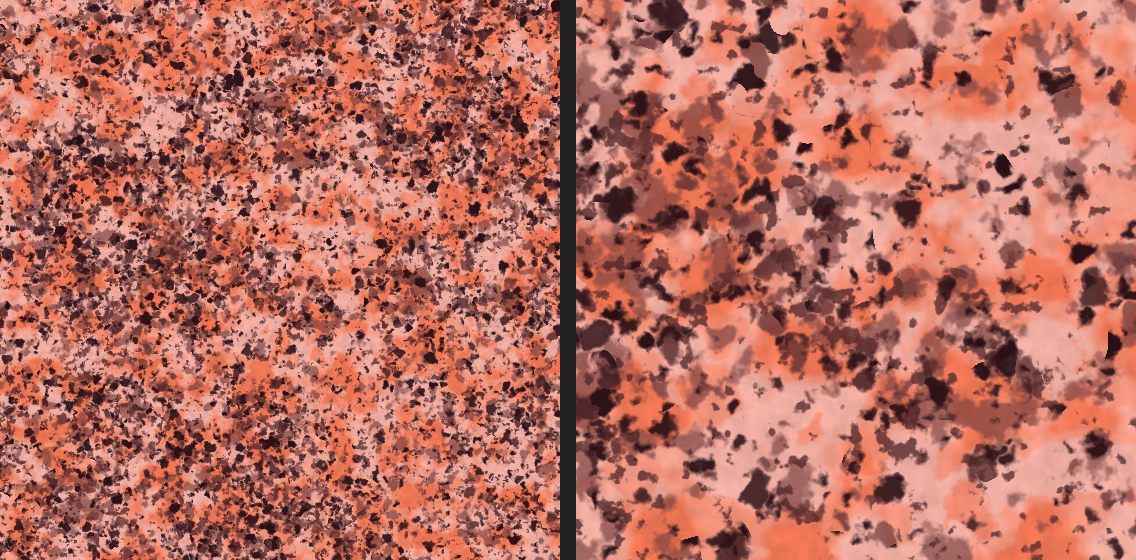
Left: the whole. Right: its middle third, enlarged.
Reproduce this texture procedurally as a three.js fragment shader.

```glsl
varying vec2 vUv;

const vec3 ORANGE = vec3(0.93, 0.46, 0.33);
const vec3 SALMON = vec3(0.945, 0.575, 0.485);
const vec3 PINK = vec3(0.935, 0.675, 0.63);
const vec3 PLUM = vec3(0.44, 0.23, 0.23);
const vec3 INK = vec3(0.16, 0.06, 0.085);

// Sine-free hashes
float hash1(vec2 p) {
  vec3 q = fract(p.xyx * 0.1031);
  q += dot(q, q.yzx + 33.33);
  return fract((q.x + q.y) * q.z);
}

vec3 hash3(vec2 p) {
  vec3 q = fract(p.xyx * vec3(0.1031, 0.1030, 0.0973));
  q += dot(q, q.yxz + 33.33);
  return fract((q.xxy + q.yzz) * q.zyx);
}

// Smooth value noise and its layered sum
float noise(vec2 p) {
  vec2 cell = floor(p);
  vec2 f = fract(p);
  f = f * f * (3.0 - 2.0 * f);
  float low = mix(hash1(cell), hash1(cell + vec2(1.0, 0.0)), f.x);
  float high = mix(hash1(cell + vec2(0.0, 1.0)), hash1(cell + 1.0), f.x);
  return mix(low, high, f.y);
}

float fbm(vec2 p) {
  float sum = 0.0;
  float weight = 0.533;
  for (int i = 0; i < 4; i++) {
    sum += weight * noise(p);
    p = mat2(1.6, 1.2, -1.2, 1.6) * p + 19.7;
    weight *= 0.5;
  }
  return sum;
}

// Shifts a point so that outlines become ragged
vec2 roughen(vec2 p, float frequency, float amount) {
  vec2 shift = vec2(fbm(p * frequency + 7.0), fbm(p * frequency + 53.0));
  return p + (shift - 0.5) * amount;
}

// Scattered blobs: x is coverage, y is a random tone per blob
vec2 grains(vec2 p, float density, float blur, float seed) {
  vec2 cell = floor(p);
  vec2 best = vec2(0.0);
  for (int j = -1; j <= 1; j++) {
    for (int i = -1; i <= 1; i++) {
      vec2 id = cell + vec2(float(i), float(j));
      vec3 rnd = hash3(id + seed);
      float radius = mix(0.2, 0.58, rnd.z * rnd.z);
      float dist = length(p - id - rnd.xy);
      float cover = 1.0 - smoothstep(radius - blur, radius + blur, dist);
      cover *= step(hash1(id + seed + 71.0), density);
      if (cover > best.x) best = vec2(cover, hash1(id + seed + 137.0));
    }
  }
  return best;
}

// Pink and orange feldspar ground
vec3 feldspar(vec2 p) {
  float hue = smoothstep(0.28, 0.72, fbm(p * 26.0 + 5.0));
  vec2 patches = grains(roughen(p, 60.0, 0.03) * 30.0, 0.75, 0.14, 11.0);
  hue = mix(hue, patches.y, patches.x * 0.65);
  vec3 color = mix(ORANGE, SALMON, smoothstep(0.1, 0.5, hue));
  color = mix(color, PINK, smoothstep(0.45, 0.85, hue));
  return color * (0.92 + 0.16 * fbm(p * 130.0));
}

// Lays one set of dark grains over a colour
vec3 addMica(vec3 color, vec2 p, float scale, float density, float seed) {
  vec2 mica = grains(p * scale, density, 0.0022 * scale, seed);
  vec3 dark = mix(INK, PLUM, smoothstep(0.4, 1.0, mica.y));
  float opacity = mix(1.0, 0.7, mica.y);
  return mix(color, dark, mica.x * opacity);
}

void main() {
  vec2 p = vUv;
  float cluster = smoothstep(0.28, 0.72, fbm(p * 11.0 + 31.0));
  vec3 color = feldspar(p);

  // Translucent smoky stains and fine pepper
  float stain = smoothstep(0.53, 0.68, fbm(p * 62.0 + 90.0) + 0.12 * (cluster - 0.5));
  color = mix(color, PLUM, stain * 0.62);
  float pepper = smoothstep(0.6, 0.72, fbm(p * 120.0 + 40.0) + 0.1 * (cluster - 0.5));
  color = mix(color, mix(PLUM, INK, 0.5), pepper * 0.75);

  // Dark grains, coarse and fine
  vec2 ragged = roughen(p, 95.0, 0.018);
  color = addMica(color, ragged, 54.0, mix(0.18, 0.55, cluster), 23.0);
  color = addMica(color, ragged, 98.0, mix(0.14, 0.5, cluster), 211.0);

  gl_FragColor = vec4(color, 1.0);
}
```
